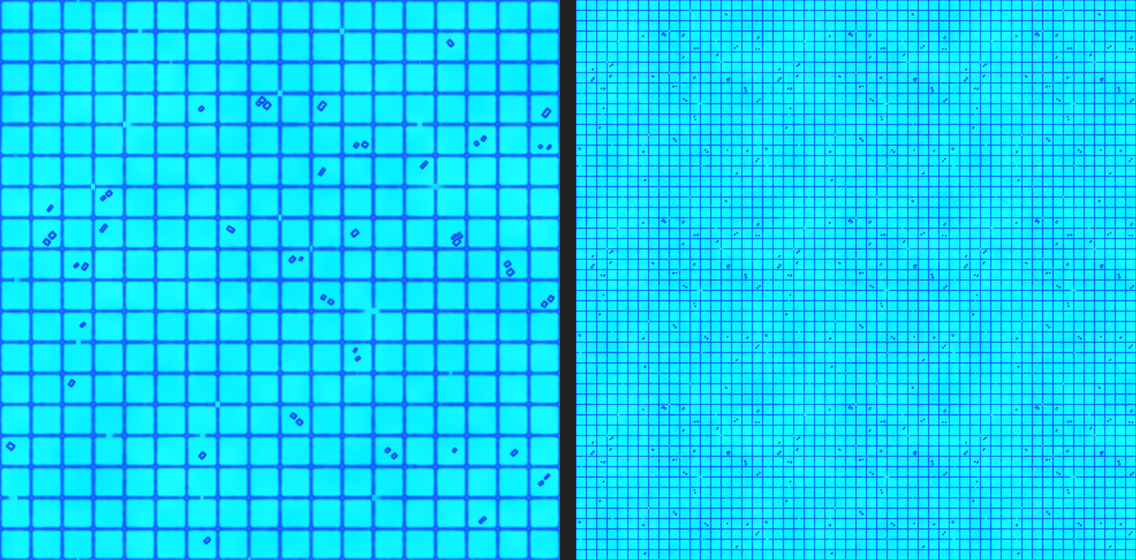
Left, the tile; right, the same tile 3 across and 3 down.
Reproduce this pattern procedurally as a Shadertoy shader.

```glsl
// Glossy cyan tiles in a square grid with soft blue joints and pale crossings.
// Rounded-box distances shade the joints; wrapped noise wears them away in spots,
// and hashed cells carry one to three small slanted diamond outlines.
#define TILES 18.0          // repeats across and down
#define JOINT_FADE 0.113    // joint half width, in tiles
#define CORNER 0.15         // corner radius, in tiles
#define WOBBLE 0.022        // unevenness of the joint edge
#define GAP_LEVEL 0.945     // noise level above which a joint is worn
#define MARK_CHANCE 0.10    // share of tiles with marks
#define MARK_LINE 0.025     // half width of a mark outline
#define TILE_COLOR vec3(0.06, 0.96, 1.0)
#define JOINT_COLOR vec3(0.06, 0.345, 1.0)
#define CROSS_COLOR vec3(0.08, 0.48, 1.0)
#define MARK_COLOR vec3(0.06, 0.22, 0.95)

float hash(vec2 p) {
    return fract(sin(dot(p, vec2(127.1, 311.7))) * 43758.55);
}

// Value noise that wraps after a whole number of lattice cells.
float wrapNoise(vec2 p, vec2 period, float seed) {
    vec2 i = floor(p), f = fract(p);
    vec2 a = mod(i, period) + seed, b = mod(i + 1.0, period) + seed;
    f = f * f * (3.0 - 2.0 * f);
    return mix(mix(hash(a), hash(vec2(b.x, a.y)), f.x),
               mix(hash(vec2(a.x, b.y)), hash(b), f.x), f.y);
}

float boxDistance(vec2 p, vec2 halfSize) {
    vec2 q = abs(p) - halfSize;
    return length(max(q, 0.0)) + min(max(q.x, q.y), 0.0);
}

// Worn stretches along the joint that runs in the x direction of p.
float jointGap(vec2 p, float level, float seed) {
    float line = floor(p.y + 0.5);
    float worn = wrapNoise(vec2(p.x * 2.0, line), vec2(2.0 * TILES, TILES), seed);
    float near = 1.0 - smoothstep(0.06, 0.14, abs(p.y - line));
    return near * smoothstep(level, level + 0.04, worn);
}

// Coverage of the small outlines inside one tile.
float marks(vec2 f, vec2 id, float pixel) {
    if (hash(id + 3.7) > MARK_CHANCE) return 0.0;
    float pick = hash(id + 11.3);
    int count = 1 + int(pick < 0.42) + int(pick < 0.08);
    vec2 start = mix(vec2(0.28), vec2(0.72), vec2(hash(id + 5.1), hash(id + 8.9)));
    float turn = 6.2832 * hash(id + 17.2);
    float ink = 0.0;
    for (int i = 0; i < 3; i++) {
        if (i >= count) break;
        vec2 key = id + 23.6 + 7.3 * float(i);
        float heading = turn + 1.4 * float(i);
        vec2 shift = i == 0 ? vec2(0.0) : 0.28 * vec2(cos(heading), sin(heading));
        vec2 center = clamp(start + shift, 0.22, 0.78);
        float angle = mix(0.65, 1.0, hash(key));
        float c = cos(angle), s = sin(angle);
        vec2 q = mat2(c, -s, s, c) * (f - center);
        float crowd = count > 1 ? 0.75 : 1.0;
        vec2 halfSize = crowd * vec2(mix(0.05, 0.13, hash(key + 1.9)),
                                     mix(0.025, 0.11, hash(key + 4.3)));
        float d = abs(boxDistance(q, halfSize - 0.015) - 0.015) - MARK_LINE;
        ink = max(ink, 1.0 - smoothstep(-0.015 - pixel, 0.035 + pixel, d));
    }
    return ink;
}

void mainImage(out vec4 fragColor, in vec2 fragCoord) {
    vec2 p = fragCoord / iResolution.xy * TILES;
    float pixel = 0.5 * TILES / min(iResolution.x, iResolution.y);
    vec2 id = mod(floor(p), TILES), f = fract(p);

    // Depth inside the rounded tile; negative out in the crossing.
    float depth = CORNER - length(max(abs(f - 0.5) - 0.5 + CORNER, 0.0));
    float rough = wrapNoise(p * 6.0, vec2(6.0 * TILES), 40.0) - 0.5;
    float broad = wrapNoise(p / 3.0, vec2(TILES / 3.0), 57.0) - 0.5;
    float fade = JOINT_FADE + 0.03 * broad;
    float joint = 1.0 - smoothstep(-0.005, fade, depth + WOBBLE * rough);

    // Wear: frequent along rows, rare and faint along columns.
    float gap = max(jointGap(p, GAP_LEVEL, 71.0),
                    0.5 * jointGap(p.yx, GAP_LEVEL + 0.035, 93.0));
    joint *= (1.0 - 0.95 * gap) * (0.97 + 0.12 * min(broad, 0.25));

    // Drift of the glaze, within tiles and across groups of them.
    float drift = wrapNoise(p * 1.5, vec2(1.5 * TILES), 19.0) - 0.5;
    vec3 glaze = TILE_COLOR + drift * vec3(0.07, 0.035, 0.0);
    glaze -= broad * vec3(0.05, 0.045, 0.0);

    vec3 line = mix(JOINT_COLOR, CROSS_COLOR, smoothstep(-0.01, 0.05, -depth));
    vec3 color = mix(glaze, line, joint);
    color = mix(color, MARK_COLOR, marks(f, id, pixel));
    fragColor = vec4(color, 1.0);
}
```
